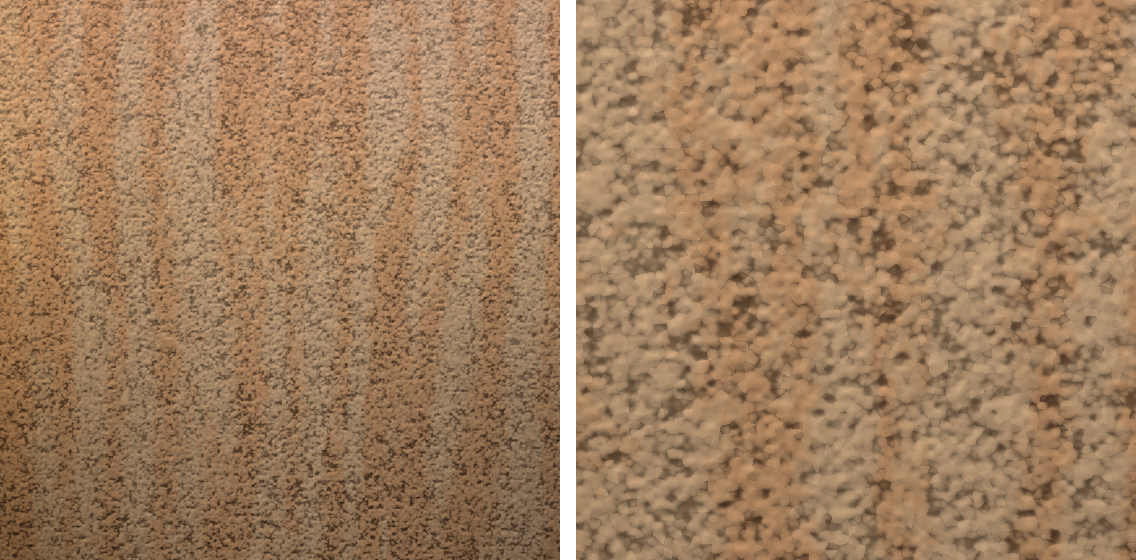
Left: the whole. Right: its middle third, enlarged.
Give the GLSL for this texture, as a Shadertoy shader.

```glsl
// Brushed carpet pile: ragged pale streaks run up a warm brown ground.
// Warped sines and stretched noise place the streaks, cellular noise makes
// the fine tufts and dark specks, and a soft light falls from the top.

#define STREAKS 10.5        // pale streaks across the canvas
#define TUFTS 200.0         // tufts across the canvas
#define PIT_DEPTH 0.30      // darkness of the specks between tufts
#define RELIEF 0.20         // strength of the light from above on tufts
#define TUFT_VARIATION 0.13 // brightness spread between tufts
#define BROWN vec3(0.614, 0.463, 0.330)
#define PALE vec3(0.628, 0.516, 0.399)
#define TOP_TINT vec3(1.02, 1.01, 1.06)
#define LIGHT_LOW 0.82
#define LIGHT_HIGH 1.13

const float TAU = 6.2831853;

vec2 hash2(vec2 p) {
    vec3 q = fract(p.xyx * vec3(0.1031, 0.1030, 0.0973));
    q += dot(q, q.yzx + 33.33);
    return fract((q.xx + q.yz) * q.zy);
}

float valueNoise(vec2 p) {
    vec2 cell = floor(p);
    vec2 f = fract(p);
    f = f * f * (3.0 - 2.0 * f);
    float low = mix(hash2(cell).x, hash2(cell + vec2(1, 0)).x, f.x);
    float high = mix(hash2(cell + vec2(0, 1)).x, hash2(cell + vec2(1, 1)).x, f.x);
    return mix(low, high, f.y);
}

// Distance to the nearest tuft centre, and a random value for that tuft
vec2 cellular(vec2 p) {
    vec2 cell = floor(p);
    vec2 nearest = vec2(9.0, 0.0);
    for (int y = -1; y <= 1; y++) {
        for (int x = -1; x <= 1; x++) {
            vec2 id = cell + vec2(x, y);
            float d = length(id + hash2(id) - p);
            if (d < nearest.x) nearest = vec2(d, hash2(id + 71.0).y);
        }
    }
    return nearest;
}

// 0 on the brown ground, 1 on the pale brushed streaks
float streakMask(vec2 uv) {
    float drift = 1.4 * valueNoise(uv * vec2(4.0, 1.3) + 4.0)
                + 0.10 * sin(uv.y * 9.0 + uv.x * 5.0);
    float wave = 0.40 * sin(TAU * (STREAKS * uv.x + drift));
    float broad = valueNoise(uv * vec2(17.0, 2.4) + 19.0) - 0.5;
    float strands = valueNoise(uv * vec2(50.0, 5.0) + 3.0) - 0.5;
    float ragged = valueNoise(uv * vec2(70.0, 30.0) + 7.0) - 0.5;
    float fray = valueNoise(uv * vec2(170.0, 110.0)) - 0.5;
    float level = wave + 1.1 * broad + 0.55 * strands + 0.60 * ragged + 0.60 * fray;
    return smoothstep(-0.42, 0.48, level);
}

// Height of the rough pile surface, centred on zero
float pileHeight(vec2 uv) {
    float lumps = valueNoise(uv * vec2(128.0, 150.0) + 13.0) - 0.5;
    float fibres = valueNoise(uv * vec2(215.0, 235.0) + 29.0) - 0.5;
    return lumps + 0.8 * fibres;
}

// Brightness of the pile: lit tufts with dense small specks
float pile(vec2 uv, float streak) {
    vec2 tuft = cellular(uv * TUFTS * vec2(0.92, 1.08));
    float height = pileHeight(uv);
    float slope = height - pileHeight(uv + vec2(-0.0010, 0.0026));

    float patches = valueNoise(uv * vec2(13.0, 10.0) + 43.0) - 0.5;
    float gap = 0.45 * tuft.x - 0.55 * height - 0.20 * (tuft.y - 0.5) + 0.12 * patches;
    float pit = smoothstep(0.16, 0.62, gap);
    float depth = PIT_DEPTH * mix(1.15, 0.85, streak) * mix(1.3, 0.75, uv.y);

    return 1.025 + RELIEF * slope + TUFT_VARIATION * (tuft.y - 0.5)
         + 0.09 * height - depth * pit;
}

// Light fades downwards and into the lower corners
float lighting(vec2 uv) {
    float fall = mix(LIGHT_LOW, LIGHT_HIGH, smoothstep(-0.15, 0.85, uv.y));
    float side = 2.0 * uv.x - 1.0;
    float corner = side * side * (1.0 - uv.y) * (1.0 - uv.y);
    float cloud = valueNoise(uv * vec2(4.0, 3.0) + 57.0) - 0.5;
    return fall - 0.13 * corner - 0.03 * side * side + 0.04 * cloud;
}

void mainImage(out vec4 fragColor, in vec2 fragCoord) {
    vec2 uv = fragCoord / iResolution.y;
    float streak = streakMask(uv);

    // Pile colour, warmer at the left edge and cooler at the top
    vec3 color = mix(BROWN, PALE, streak);
    float warmth = exp(-7.0 * uv.x);
    color *= mix(vec3(1.0), vec3(1.04, 0.99, 0.88), warmth);
    color *= mix(vec3(1.0), TOP_TINT, smoothstep(0.55, 1.0, uv.y));

    // Specks lose a little more blue than red
    float shade = pile(uv, streak) * lighting(uv);
    color *= shade;
    color *= mix(vec3(1.0, 0.94, 0.88), vec3(1.0), smoothstep(0.45, 0.9, shade));

    fragColor = vec4(clamp(color, 0.0, 1.0), 1.0);
}
```
